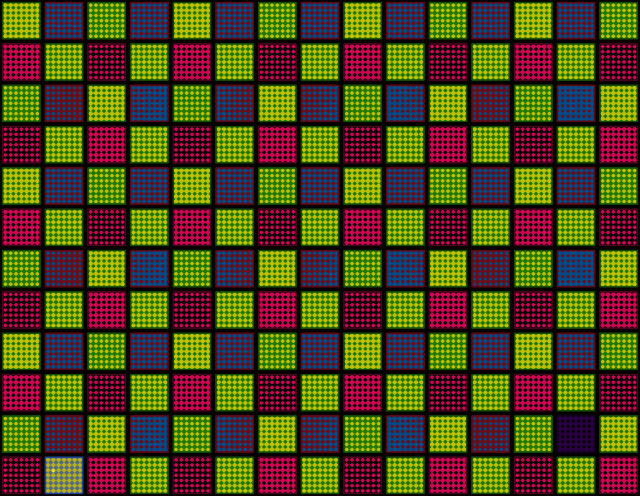
Write a WebGL 1 fragment shader that draws this pattern.

```glsl
precision highp float;
// Draws a black-grouted grid of dithered lime, blue and crimson tiles with drifting tints.

uniform vec2 u_resolution;

const vec2 GRID = vec2(15.0, 12.0);       // tiles across and down
const float TILE_HALF = 0.456;            // half tile size, in cells
const float CORNER = 0.025;               // corner rounding, in cells
const float RIM = 0.035;                  // rim width, in cells
const float WEAVE = 8.0;                  // dither periods per cell
const float TINT_DRIFT = 0.35;            // tint change between tiles
const float RED_DRIFT = 0.75;             // red wash over some blue rows
const float RED_PERIOD = 4.6;             // wash wavelength, in cells
const float RED_CENTER = 1.9;             // wash peak, in cells
const vec2 DARK_TILE = vec2(13.0, 10.0);  // odd tiles: column, row from the top
const vec2 PALE_TILE = vec2(1.0, 11.0);
const vec2 GLINT = vec2(-0.25, -0.11);    // small dot in the pale tile

const vec3 GROUT = vec3(0.015, 0.005, 0.005);
const vec3 YELLOW = vec3(0.74, 0.75, 0.0);
const vec3 GREEN = vec3(0.14, 0.48, 0.0);
const vec3 GREEN_RIM = vec3(0.09, 0.30, 0.02);
const vec3 BLUE = vec3(0.0, 0.29, 0.53);
const vec3 RED = vec3(0.40, 0.06, 0.10);
const vec3 RED_RIM = vec3(0.36, 0.03, 0.08);
const vec3 CRIMSON = vec3(0.82, 0.01, 0.32);
const vec3 CRIMSON_DARK = vec3(0.05, 0.01, 0.03);
const vec3 CRIMSON_RIM = vec3(0.30, 0.01, 0.12);
const vec3 PURPLE = vec3(0.16, 0.0, 0.26);
const vec3 PALE = vec3(0.72, 0.68, 0.12);
const vec3 SLATE = vec3(0.33, 0.43, 0.48);
const vec3 SLATE_RIM = vec3(0.12, 0.28, 0.60);

const float PI = 3.14159265;

float roundedBox(vec2 p, float halfSize, float radius) {
  vec2 q = abs(p) - halfSize + radius;
  return length(max(q, 0.0)) + min(max(q.x, q.y), 0.0) - radius;
}

float isTile(vec2 id, vec2 target) {
  vec2 d = abs(id - target);
  return 1.0 - step(0.5, max(d.x, d.y));
}

// Diagonal lattice of diamonds; bias widens the first set.
float dither(vec2 p, float bias, float pixel) {
  vec2 wave = cos(2.0 * PI * WEAVE * p);
  float soft = min(PI * WEAVE * pixel, 1.5);
  return smoothstep(-soft, soft, wave.x + wave.y + bias);
}

void main() {
  vec2 uv = gl_FragCoord.xy / u_resolution;
  vec2 grid = vec2(uv.x, 1.0 - uv.y) * GRID;
  vec2 id = floor(grid);
  vec2 p = fract(grid) - 0.5;
  float pixel = max(GRID.x / u_resolution.x, GRID.y / u_resolution.y);

  // Tile family from row and column parity
  float oddColumn = mod(id.x, 2.0);
  float oddRow = mod(id.y, 2.0);
  float lime = 1.0 - abs(oddColumn - oddRow);
  float crimson = oddRow * (1.0 - oddColumn);

  // Layered waves shift the dither balance from tile to tile
  vec2 phase = 0.5 * PI * id;
  float tint = TINT_DRIFT * cos(phase.x) * (cos(phase.y) + sin(phase.y));
  float wash = max(0.0, -cos(phase.y))
             * cos(2.0 * PI * (grid.x - RED_CENTER) / RED_PERIOD);
  float blueTile = (1.0 - lime) * (1.0 - oddRow);
  float bias = tint - blueTile * RED_DRIFT * wash;

  // Colours of the two dither inks and the rim
  vec3 ink = mix(mix(BLUE, CRIMSON, crimson), YELLOW, lime);
  vec3 ground = mix(mix(RED, CRIMSON_DARK, crimson), GREEN, lime);
  vec3 rim = mix(mix(RED_RIM, CRIMSON_RIM, crimson), GREEN_RIM, lime);

  float dark = isTile(id, DARK_TILE);
  ink = mix(ink, PURPLE, dark);
  ground = mix(ground, GROUT, dark);
  rim = mix(rim, PURPLE * 0.5, dark);

  float pale = isTile(id, PALE_TILE);
  ink = mix(ink, PALE, pale);
  ground = mix(ground, SLATE, pale);
  rim = mix(rim, SLATE_RIM, pale);

  vec3 tile = mix(ground, ink, dither(p, bias, pixel));
  float glint = smoothstep(0.035 + pixel, 0.035 - pixel, length(p - GLINT));
  tile = mix(tile, vec3(0.95, 0.9, 0.2), pale * glint);

  // Rim and grout
  float d = roundedBox(p, TILE_HALF, CORNER);
  float edge = 0.5 * pixel;
  tile = mix(tile, rim, smoothstep(-edge, edge, d + RIM));
  vec3 color = mix(tile, GROUT, smoothstep(-edge, edge, d));
  gl_FragColor = vec4(color, 1.0);
}
```
